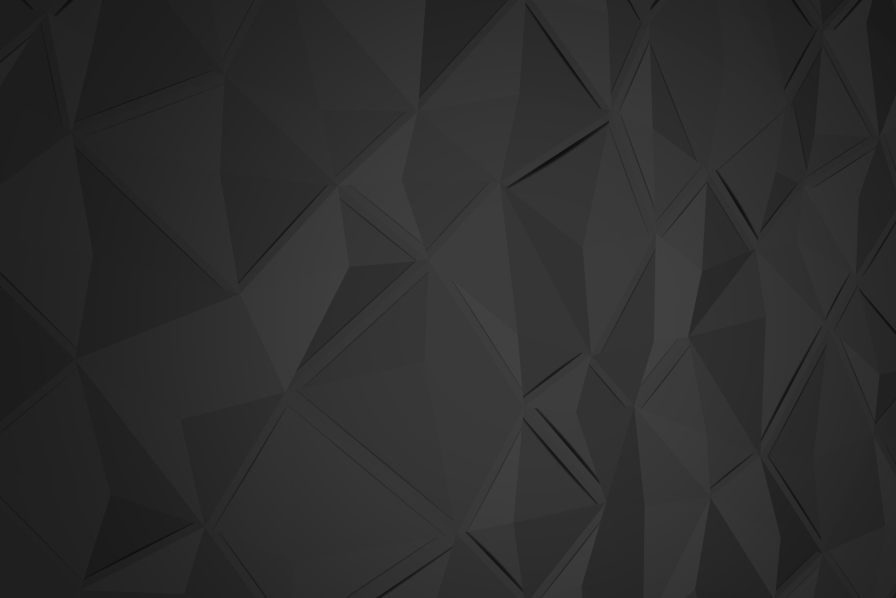
This background is drawn by a Shadertoy shader. Its source:

```glsl
// Dark faceted panels: a warped diamond mesh with raised apexes and bevelled grooves.
#define JITTER 0.56       // vertex scatter, in cells
#define RELIEF 0.15       // facet height, in cells
#define CONTRAST 0.62     // strength of the facet shading
#define BEVEL 0.036       // strip beside a groove, in cells
#define GROOVE 0.012      // groove thickness, in cells
#define GROOVE_SHARE 0.46 // share of edges that carry a groove
#define COLUMNS vec3(2.9, 2.6, 0.75) // density, its growth, where growth starts
#define SHEAR 0.14        // fall of the rows to the right
#define LIGHT_DIR vec2(-0.95, 0.3)
#define GLOW_CENTER vec2(0.88, 0.46)
#define TONE_HIGH 0.226
#define TONE_LOW 0.120

vec2 hash2(vec2 p) {
    vec2 q = vec2(dot(p, vec2(127.1, 311.7)), dot(p, vec2(269.5, 183.3)));
    return fract(sin(q) * 43758.55);
}

float cross2(vec2 a, vec2 b) { return a.x * b.y - a.y * b.x; }

// Rows per unit height, rising on the right.
float rowDensity(float x) { return 2.7 + 1.5 * max(x - COLUMNS.z, 0.0); }

// Canvas to diamond lattice: one axis runs up-right, the other down-right.
vec2 toLattice(vec2 p) {
    float t = max(p.x - COLUMNS.z, 0.0);
    float X = COLUMNS.x * p.x + COLUMNS.y * t * t;
    float Y = (p.y - 0.5 + SHEAR * (p.x - COLUMNS.z)) * rowDensity(p.x);
    return vec2(X + Y, X - Y);
}

vec2 toCanvas(vec2 q) {
    float X = 0.5 * (q.x + q.y), Y = 0.5 * (q.x - q.y);
    float over = X - COLUMNS.x * COLUMNS.z;
    float root = sqrt(COLUMNS.x * COLUMNS.x + 4.0 * COLUMNS.y * max(over, 0.0));
    float x = COLUMNS.z + min(over, 0.0) / COLUMNS.x + (root - COLUMNS.x) / (2.0 * COLUMNS.y);
    return vec2(x, 0.5 + Y / rowDensity(x) - SHEAR * (x - COLUMNS.z));
}

// Scattered lattice vertex: canvas position and height.
vec3 meshVertex(vec2 id) {
    vec2 p = toCanvas(id + (hash2(id) - 0.5) * JITTER);
    return vec3(p, 0.6 * hash2(id + 31.0).x * RELIEF / rowDensity(p.x));
}

float edgeDistance(vec2 p, vec2 a, vec2 b) {
    return cross2(b - a, p - a) / max(length(b - a), 1e-4);
}

// Relative brightness of one facet; a-b is the outer edge, c the apex.
float facetTone(vec2 p, vec3 a, vec3 b, vec3 c, vec2 seed, float px) {
    vec3 n = normalize(cross(b - a, c - a));
    vec2 rnd = hash2(seed);
    float shade = CONTRAST * dot(n.xy, LIGHT_DIR);
    float tone = 1.0 + min(shade, 0.06 + 0.4 * shade);
    tone += 0.05 * (rnd.x - 0.5) - 0.12 * step(0.93, rnd.x);

    // Bevel strip, then a tapered groove with a hard outer and a soft inner side
    float cell = 1.0 / rowDensity(p.x);
    vec2 edge = b.xy - a.xy;
    float along = clamp(dot(p - a.xy, edge) / dot(edge, edge), 0.0, 1.0);
    float depth = edgeDistance(p, a.xy, b.xy) - BEVEL * cell;
    float has = step(rnd.y, GROOVE_SHARE);
    float strength = hash2(seed + 7.0).x;
    float taper = sin(3.1416 * along);
    float width = GROOVE * cell * (0.4 + 2.2 * pow(strength, 6.0)) * (0.3 + 0.7 * taper);
    float strip = 1.0 - smoothstep(-px, px, depth);
    tone = mix(tone, mix(tone, 1.02, 0.65), strip * has);
    float groove = smoothstep(-px, px, depth)
                 * (1.0 - smoothstep(width * 0.4, width + 1.5 * px, depth));
    float dark = (0.22 + 0.5 * strength * strength) * (0.5 + 0.5 * taper);
    return tone * (1.0 - has * groove * dark);
}

void mainImage(out vec4 fragColor, in vec2 fragCoord) {
    vec2 p = fragCoord / iResolution.y;
    float px = 0.7 / iResolution.y;
    vec2 home = floor(toLattice(p));

    // Blend every facet by its coverage of this point
    float weight = 1e-3, sum = 1e-3;
    for (int j = -1; j <= 1; j++)
    for (int i = -1; i <= 1; i++) {
        vec2 id = home + vec2(i, j);
        vec3 corner[4];
        for (int k = 0; k < 4; k++)
            corner[k] = meshVertex(id + vec2(k / 2, (k == 1 || k == 2) ? 1 : 0));

        vec2 shift = 0.3 * (hash2(id + 57.0) - 0.5);
        vec3 apex = 0.25 * (corner[0] + corner[1] + corner[2] + corner[3]);
        apex.xy += shift.x * (corner[2].xy - corner[0].xy)
                 + shift.y * (corner[3].xy - corner[1].xy);
        apex.z = hash2(id + 83.0).y * RELIEF / rowDensity(apex.x);

        for (int k = 0; k < 4; k++) {
            vec3 a = corner[k], b = corner[(k + 1) % 4];
            float inside = min(edgeDistance(p, a.xy, b.xy),
                           min(edgeDistance(p, b.xy, apex.xy),
                               edgeDistance(p, apex.xy, a.xy)));
            float cover = smoothstep(-px, px, inside);
            if (cover > 0.0) {
                vec2 seed = id * 4.0 + vec2(k, 3 * k) + 0.5;
                sum += cover * facetTone(p, a, b, apex, seed, px);
                weight += cover;
            }
        }
    }

    // Broad glow right of the middle, fading most to the left
    float fade = smoothstep(0.15, 0.95, length(p - GLOW_CENTER));
    float grey = mix(TONE_HIGH, TONE_LOW, fade) * sum / weight;
    fragColor = vec4(vec3(clamp(grey, 0.0, 1.0)), 1.0);
}
```
